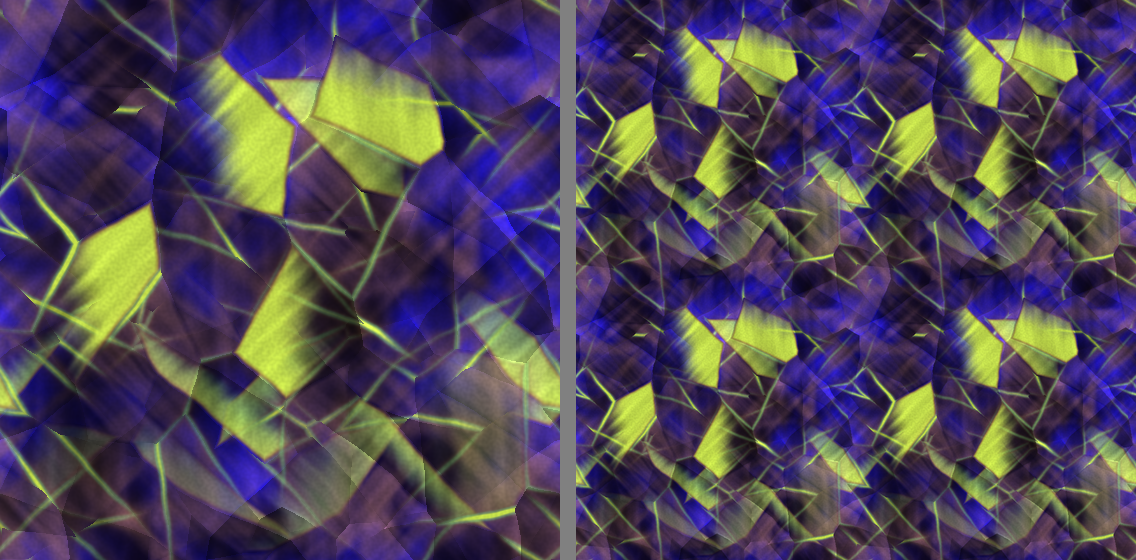
Left: one tile. Right: repeated 2 by 2.
Give the GLSL for this background, as a Shadertoy shader.

```glsl
// Glowing crystal shards over deep blue and violet haze.
// Three sheared, wrapping Voronoi layers give facets and lit edges;
// periodic gradient noise adds haze, brushed strokes and uneven light.

const vec3 NIGHT = vec3(0.06, 0.03, 0.16);
const vec3 BLUE  = vec3(0.08, 0.05, 0.68);
const vec3 MAUVE = vec3(0.41, 0.28, 0.35);
const vec3 RUST  = vec3(0.52, 0.34, 0.22);
const vec3 MINT  = vec3(0.50, 0.70, 0.42);
const vec3 LIME  = vec3(0.77, 0.88, 0.29);
const vec2 ORIGIN = vec2(0.536, 0.384);  // keeps calm areas at the border

struct Facet {
    vec2 id;      // wrapped cell index
    vec2 local;   // offset from the cell centre
    float edge;   // distance to the border, in canvas units
    float line;   // glow of the lit borders
};

vec2 wrap(vec2 c, vec2 period) {
    return c - period * floor((c + 0.5) / period);
}

vec2 hash2(vec2 c, float seed) {
    vec3 q = fract(vec3(c.xyx + seed * 7.31) * vec3(0.1031, 0.1030, 0.0973));
    q += dot(q, q.yzx + 33.33);
    return fract((q.xx + q.yz) * q.zy);
}

float gradientNoise(vec2 p, vec2 period, float seed) {
    vec2 i = floor(p), f = p - i;
    vec2 u = f * f * f * (f * (f * 6.0 - 15.0) + 10.0);
    float sum = 0.0;
    for (int k = 0; k < 4; k++) {
        vec2 c = vec2(k & 1, k >> 1);
        float a = 6.2832 * hash2(wrap(i + c, period), seed).x;
        vec2 w = mix(1.0 - u, u, c);
        sum += w.x * w.y * dot(vec2(cos(a), sin(a)), f - c);
    }
    return sum;
}

float fbm(vec2 p, float period, float seed) {
    float sum = 0.0, amp = 1.0;
    for (int k = 0; k < 4; k++) {
        sum += amp * gradientNoise(p * period, vec2(period), seed + float(k));
        period *= 2.0;
        amp *= 0.5;
    }
    return sum;
}

// A whole-number shear keeps the unit square periodic.
vec2 shearX(vec2 p, float k) {
    return vec2(p.x + k * p.y, p.y);
}

float strokes(vec2 p, float shear, vec2 n, float seed) {
    vec2 q = shearX(p, shear);
    return gradientNoise(q * n, n, seed)
         + 0.6 * gradientNoise(q * n * 2.0, n * 2.0, seed + 1.0);
}

vec2 seedPoint(vec2 cell, vec2 n, float seed) {
    return 0.08 + 0.84 * hash2(wrap(cell, n), seed);
}

Facet findFacet(vec2 p, vec2 n, float shear, float seed) {
    vec2 q = shearX(p, shear) * n;
    vec2 base = floor(q), f = q - base, near = vec2(0.0), toNear = vec2(8.0);
    for (int y = -1; y <= 1; y++)
    for (int x = -1; x <= 1; x++) {
        vec2 g = vec2(x, y), r = g + seedPoint(base + g, n, seed) - f;
        if (dot(r, r) < dot(toNear, toNear)) { toNear = r; near = g; }
    }
    Facet facet = Facet(wrap(base + near, n), -toNear, 1.0, 0.0);
    for (int y = -2; y <= 2; y++)
    for (int x = -2; x <= 2; x++) {
        if (x == 0 && y == 0) continue;
        vec2 g = near + vec2(x, y);
        vec2 r = g + seedPoint(base + g, n, seed) - f;
        vec2 normal = normalize(r - toNear);
        vec2 slope = vec2(n.x * normal.x, shear * n.x * normal.x + n.y * normal.y);
        float d = dot(0.5 * (toNear + r), normal) / length(slope);
        float tag = hash2(facet.id + wrap(base + g, n), seed + 5.0).y;
        float core = 0.7 * exp(-d * d / 0.00004) + 0.3 * exp(-d / 0.016);
        facet.edge = min(facet.edge, d);
        facet.line = max(facet.line, core * smoothstep(0.35, 0.95, tag));
    }
    return facet;
}

vec3 paintShards(vec3 col, vec2 p, vec2 n, float shear, float seed, float strength) {
    Facet s = findFacet(p, n, shear, seed);
    vec2 h = hash2(s.id, seed + 9.0);
    float rank = fract(dot(s.id, vec2(0.7549, 0.5698)) + seed * 0.37);
    float streak = strokes(p, floor(h.x * 3.0) - 1.0, vec2(26, 4), seed);
    float ramp = dot(s.local, vec2(cos(h.y * 6.2832), sin(h.y * 6.2832)));
    float inside = smoothstep(0.0, 0.008, s.edge);

    // Dim glassy faces
    col *= 1.0 + strength * (0.6 * ramp + 0.25 * streak);
    float veil = smoothstep(0.45, 1.1, h.x + 0.6 * ramp + 0.4 * streak);
    col = mix(col, MAUVE, 0.4 * strength * veil * inside);

    // Bright faces with a warm rim
    float lit = smoothstep(0.84, 0.93, rank) * smoothstep(-0.45, 0.15, ramp + 0.15 * streak);
    vec3 face = mix(MINT, LIME, smoothstep(0.55, 0.95, strength + 0.4 * ramp));
    face = mix(RUST, face, smoothstep(0.0, 0.014, s.edge)) * (1.0 + 0.18 * streak);
    col = mix(col, face, lit * inside * sqrt(strength));

    // Lit edges, fading from rust through mint to lime
    float patchy = smoothstep(-0.3, 0.35, gradientNoise(p * 4.0, vec2(4), seed + 3.0));
    float glow = s.line * patchy * (0.5 + 0.5 * strength);
    vec3 tint = mix(RUST, mix(MINT, LIME, smoothstep(0.4, 0.8, glow)), smoothstep(0.1, 0.4, glow));
    return mix(col, tint, min(1.3 * glow, 1.0));
}

void mainImage(out vec4 fragColor, in vec2 fragCoord) {
    vec2 uv = fragCoord / iResolution.xy + ORIGIN;
    vec2 p = uv + 0.014 * vec2(fbm(uv, 4.0, 1.0), fbm(uv, 4.0, 11.0));

    // Haze brushed along several directions
    vec3 col = mix(NIGHT, BLUE, smoothstep(-0.35, 0.4, fbm(p, 3.0, 21.0)));
    for (int k = -1; k <= 2; k++) {
        vec2 axis = k == 2 ? p.yx : p;
        float band = strokes(axis, k == 2 ? 0.0 : float(k), vec2(10, 3), 31.0 + 3.0 * float(k));
        col = mix(col, mix(MAUVE, RUST, 0.3), 0.45 * smoothstep(0.05, 0.6, band));
    }
    col *= 1.0 + 0.45 * fbm(p, 2.0, 51.0);

    col = paintShards(col, p, vec2(8, 5), -1.0, 2.0, 0.62);
    col = paintShards(col, p, vec2(9, 5), 1.0, 4.0, 0.7);
    col = paintShards(col, p, vec2(6, 4), 0.0, 6.0, 0.95);
    col *= 1.0 + 0.09 * gradientNoise(uv * 160.0, vec2(160), 41.0);
    fragColor = vec4(clamp(col, 0.0, 1.0), 1.0);
}
```
